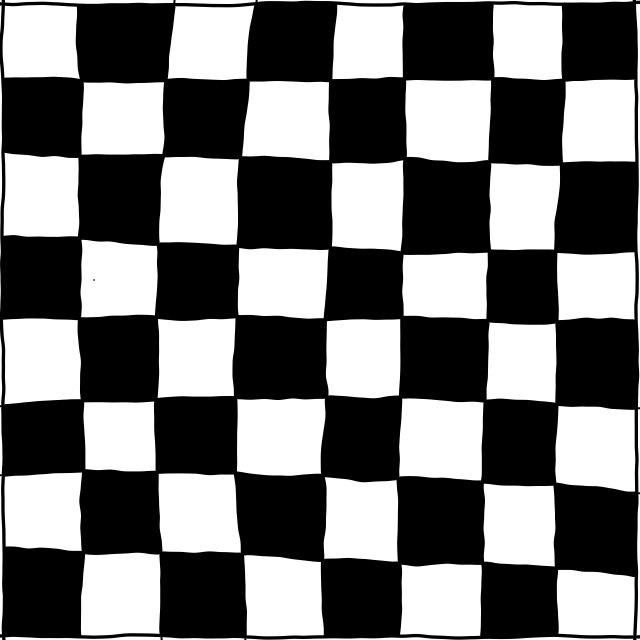
Write a WebGL 2 fragment shader that draws this pattern.

```glsl
#version 300 es
precision highp float;
// Hand-inked 8 by 8 checkerboard with wavering grid lines and a thin frame.

uniform vec2 u_resolution;
out vec4 outColor;

const int CELLS = 8;
const vec3 INK = vec3(0.0);
const vec3 PAPER = vec3(1.0);
const float LINE_HALF_WIDTH = 0.0026;
const float BEND_UNIT = 0.0013;     // scale of the bend coefficients below
const float WAVER = 0.0036;         // slow drift of the hand
const float WAVER_FREQ = 14.0;
const float TREMBLE = 0.0012;       // fine jitter of the pen
const float TREMBLE_FREQ = 46.0;
const float OVERSHOOT_SHARE = 0.25; // share of lines that run past the frame
const vec2 SPECK_POS = vec2(0.147, 0.5625);
const float SPECK_RADIUS = 0.0012;

// Bend of each line: shift, lean and bow, from left to right.
const vec3 COLUMN_BEND[9] = vec3[9](
  vec3(3.0, -1.0, 1.0), vec3(1.5, -1.0, -1.0), vec3(-3.0, 6.0, 13.0),
  vec3(-4.0, 5.0, 16.0), vec3(8.0, 6.0, 3.0), vec3(1.0, 5.0, 2.0),
  vec3(7.0, 6.0, 3.0), vec3(-4.0, 5.0, 4.0), vec3(-3.5, -1.0, -2.0));

// The same for the rows, from bottom to top.
const vec3 ROW_BEND[9] = vec3[9](
  vec3(4.0, 0.0, 1.0), vec3(2.0, -15.0, -4.0), vec3(4.0, -11.0, -8.0),
  vec3(3.0, -1.0, -10.0), vec3(1.5, -2.0, -2.5), vec3(-12.0, -9.0, 9.0),
  vec3(1.0, -8.0, 1.0), vec3(-1.5, 0.0, 2.0), vec3(-5.0, 1.0, 0.0));

float hash(vec2 p) {
  return fract(sin(dot(p, vec2(127.1, 311.7))) * 43758.5453);
}

// Smooth noise along a line, from -1 to 1.
float noise(float t, float seed) {
  float cell = floor(t);
  float f = fract(t);
  float blend = f * f * (3.0 - 2.0 * f);
  return 2.0 * mix(hash(vec2(cell, seed)), hash(vec2(cell + 1.0, seed)), blend) - 1.0;
}

// Position of a line across its direction, at the point t along it.
float linePosition(int index, vec3 bend, float t, float seed) {
  float s = 2.0 * t - 1.0;
  float curve = BEND_UNIT * dot(bend, vec3(1.0, s, s * s));
  float shake = WAVER * noise(t * WAVER_FREQ, seed)
              + TREMBLE * noise(t * TREMBLE_FREQ, seed + 50.0);
  bool isFrame = index == 0 || index == CELLS;
  return float(index) / float(CELLS) + curve + shake * (isFrame ? 0.6 : 1.0);
}

// Coverage of a shape by its signed distance, negative inside.
float cover(float dist, float pixel) {
  return clamp(0.5 - dist / pixel, 0.0, 1.0);
}

void main() {
  vec2 uv = gl_FragCoord.xy / u_resolution;
  float pixel = 1.0 / min(u_resolution.x, u_resolution.y);

  vec2 side = vec2(1.0);      // sign flips at every inner line
  float gridDist = 1.0;
  float overshootDist = 1.0;
  float frameDist = 1.0;
  float outside = -1.0;       // signed distance to the framed area

  for (int i = 0; i <= CELLS; i++) {
    float seed = float(i) + 1.0;
    vec2 offset = uv - vec2(
      linePosition(i, COLUMN_BEND[i], uv.y, seed),
      linePosition(i, ROW_BEND[i], uv.x, seed + 20.0));
    vec2 dist = abs(offset);
    float nearest = min(dist.x, dist.y);

    if (i == 0 || i == CELLS) {
      vec2 outward = i == 0 ? -offset : offset;
      outside = max(outside, max(outward.x, outward.y));
      frameDist = min(frameDist, nearest);
    } else {
      side *= clamp(2.0 * offset / pixel, -1.0, 1.0);
      gridDist = min(gridDist, nearest);
      if (hash(vec2(seed, 7.0)) < OVERSHOOT_SHARE) {
        overshootDist = min(overshootDist, nearest);
      }
    }
  }

  // Dark squares and inner lines, kept within the frame.
  float ink = 0.5 + 0.5 * side.x * side.y;
  ink = max(ink, cover(gridDist - LINE_HALF_WIDTH, pixel));
  ink *= cover(outside, pixel);

  // Frame, line ends past it, and one stray speck.
  ink = max(ink, cover(frameDist - LINE_HALF_WIDTH, pixel));
  ink = max(ink, cover(overshootDist - 0.6 * LINE_HALF_WIDTH, pixel));
  ink = max(ink, cover(length(uv - SPECK_POS) - SPECK_RADIUS, pixel));

  outColor = vec4(mix(PAPER, INK, ink), 1.0);
}
```
